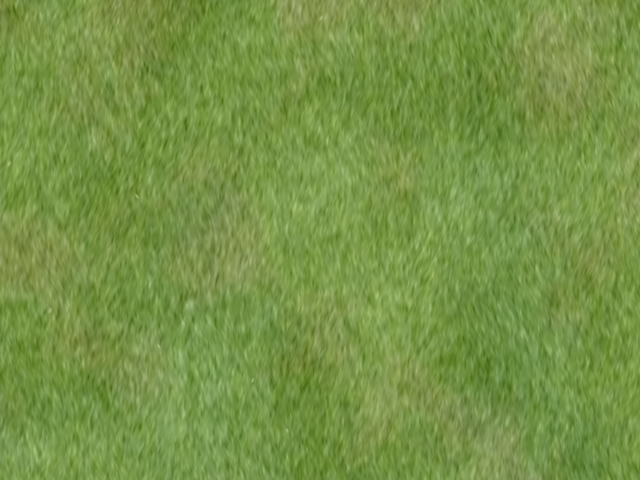
Reproduce this texture procedurally as a Shadertoy shader.

```glsl
// Draws a mown lawn from above: soft, short blades with dry and cool patches.
#define BLADE_CELL vec2(0.0066, 0.0180)
#define BLADE_SIZE vec2(0.0022, 0.0076)
#define BLADE_CONTRAST 1.12
#define PATCH_CONTRAST 1.45
#define DRY_AMOUNT 0.85
#define COOL_AMOUNT 0.40
#define FLECK_CELLS 16.0
#define FLECK_SHARE 0.03
#define DARK_GREEN vec3(0.405, 0.532, 0.205)
#define PALE_GREEN vec3(0.535, 0.652, 0.345)
#define DRY_SHIFT vec3(0.060, -0.012, 0.040)
#define COOL_SHIFT vec3(-0.030, 0.005, 0.070)

float hash(vec2 p) {
    vec3 q = fract(vec3(p.xyx) * 0.1031);
    q += dot(q, q.yzx + 33.33);
    return fract((q.x + q.y) * q.z);
}

// Smooth value noise in 0..1
float noise(vec2 p) {
    vec2 cell = floor(p), f = fract(p);
    f = f * f * (3.0 - 2.0 * f);
    float low = mix(hash(cell), hash(cell + vec2(1, 0)), f.x);
    float high = mix(hash(cell + vec2(0, 1)), hash(cell + vec2(1, 1)), f.x);
    return mix(low, high, f.y);
}

float fbm(vec2 p) {
    float sum = 0.0, weight = 0.5;
    for (int i = 0; i < 4; i++) {
        sum += weight * noise(p);
        p = mat2(1.6, 1.2, -1.2, 1.6) * p + 17.3;
        weight *= 0.5;
    }
    return sum / 0.9375;
}

// One layer of straight, soft strokes, each lighter or darker than the ground
float bladeLayer(vec2 p, float size, float seed) {
    vec2 grid = BLADE_CELL * size;
    vec2 home = floor(p / grid);
    float sum = 0.0;
    for (int j = -1; j <= 1; j++) {
        for (int i = -2; i <= 2; i++) {
            vec2 cell = home + vec2(i, j);
            vec2 key = cell + seed;
            vec2 center = (cell + vec2(hash(key), hash(key + 57.0))) * grid;
            // Neighbours share a lean, with some spread of their own
            float lean = 0.65 * (noise(center * 9.0 + seed) - 0.5)
                       + 0.45 * (hash(key + 113.0) - 0.5);
            vec2 d = p - center;
            d.x -= lean * d.y;
            d /= BLADE_SIZE * size;
            sum += (hash(key + 171.0) - 0.5) * exp(-0.5 * dot(d, d));
        }
    }
    return sum;
}

// Rare pale bits of dead leaf, at most one in each cell
float flecks(vec2 p) {
    vec2 cell = floor(p * FLECK_CELLS);
    vec2 center = 0.25 + 0.5 * vec2(hash(cell + 5.0), hash(cell + 9.0));
    vec2 d = (fract(p * FLECK_CELLS) - center) / FLECK_CELLS;
    d.x += (hash(cell + 13.0) - 0.5) * d.y;
    float dist = length(d / vec2(0.0035, 0.0065));
    return step(hash(cell + 21.0), FLECK_SHARE) * (1.0 - smoothstep(0.3, 1.2, dist));
}

void mainImage(out vec4 fragColor, in vec2 fragCoord) {
    vec2 uv = fragCoord / iResolution.y;
    vec2 p = uv + 3.0;

    // Light and dark: blades, tufts and broad patches
    float blades = bladeLayer(p, 0.72, 0.0) + bladeLayer(p, 1.05, 300.0);
    float tufts = noise(p * vec2(36.0, 28.0)) - 0.5;
    float patches = fbm(p * 5.0 + 11.0) - 0.5;
    float tone = 0.46 + BLADE_CONTRAST * blades + 0.22 * tufts
               + PATCH_CONTRAST * patches + 0.16 * (0.5 - uv.y);
    vec3 color = mix(DARK_GREEN, PALE_GREEN, tone);

    // Hue: straw-coloured wear, and cooler grass towards the bottom
    float dry = smoothstep(0.42, 0.74, fbm(p * 5.5 + 60.0));
    float cool = smoothstep(0.42, 0.8, fbm(p * 3.2 + 90.0) + 0.2 * (0.5 - uv.y));
    color += DRY_AMOUNT * dry * DRY_SHIFT + COOL_AMOUNT * cool * COOL_SHIFT;
    color.b += 0.05 * (noise(p * vec2(45.0, 28.0) + 7.0) - 0.5);

    color = mix(color, vec3(0.72, 0.76, 0.55), 0.7 * flecks(p));
    fragColor = vec4(clamp(color, 0.0, 1.0), 1.0);
}
```
